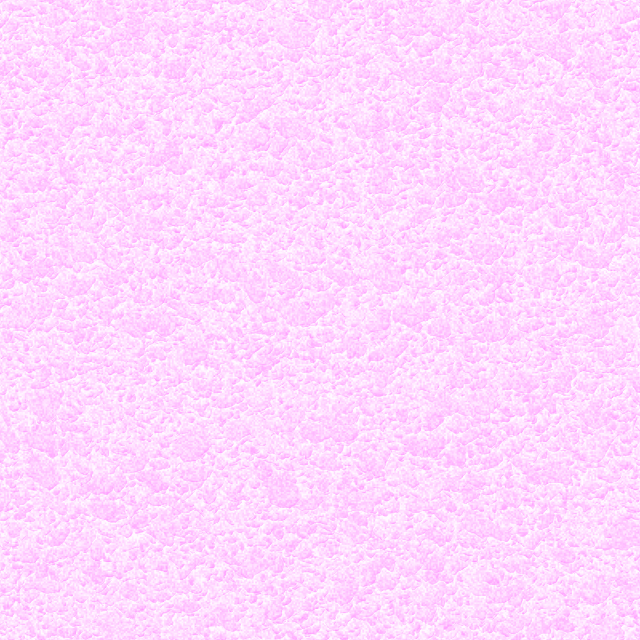
Give the GLSL for this texture, as a three.js fragment shader.

```glsl
// Pale pink rough plaster: irregular stone chips pressed into a grainy ground.
// Four layers of jittered cellular ellipses, fine to coarse, are warped by noise
// and shaded in relief: dark inner lower rims, with bright ridges just outside.

varying vec2 vUv;

// Tones are green levels; red and blue stay full.
const float GROUND_TONE = 0.876;
const vec2 CHIP_TONE = vec2(0.775, 0.825);    // finest, coarsest layer
const float RIM_SHADOW = 0.15;
const float RIDGE_LIGHT = 0.075;
const float CHIP_OPACITY = 0.85;
const vec2 TONE_LIMITS = vec2(0.62, 0.975);

const int LAYERS = 4;
const float FINEST_CELLS = 92.0;    // cells across the canvas, first layer
const float LAYER_RATIO = 0.61;     // cell count ratio between layers
const vec2 CHIP_CHANCE = vec2(0.6, 0.36);     // finest, coarsest layer
const vec2 CHIP_SIZE = vec2(0.26, 0.62);      // half length, in cells
const vec2 CHIP_ASPECT = vec2(0.26, 0.8);
const float ANGLE_SPREAD = 2.2;
const float ANGLE_LEAN = 0.08;
const float RIM_WIDTH = 0.0026;
const vec2 EDGE_SOFTNESS = vec2(0.0024, 0.0011);    // upper, lower edge
const vec2 SHADOW_DIR = vec2(0.34, -0.94);

const float COARSE_WARP = 0.010;
const float FINE_WARP = 0.0045;
const float COARSE_GRAIN = 0.05;
const float FINE_GRAIN = 0.19;

vec2 hash2(vec2 p) {
  vec3 q = fract(vec3(p.xyx) * vec3(0.1031, 0.1030, 0.0973));
  q += dot(q, q.yzx + 33.33);
  return fract((q.xx + q.yz) * q.zy);
}

// Two independent smooth value noises at once.
vec2 noise2(vec2 p) {
  vec2 cell = floor(p);
  vec2 f = fract(p);
  f = f * f * (3.0 - 2.0 * f);
  vec2 low = mix(hash2(cell), hash2(cell + vec2(1.0, 0.0)), f.x);
  vec2 high = mix(hash2(cell + vec2(0.0, 1.0)), hash2(cell + 1.0), f.x);
  return mix(low, high, f.y);
}

// Ragged outlines come from bending the plane at two scales.
vec2 warp(vec2 p) {
  vec2 coarse = noise2(p * 46.0 + 7.0) - 0.5;
  vec2 fine = noise2(p * 150.0 + 31.0) - 0.5;
  return p + COARSE_WARP * coarse + FINE_WARP * fine;
}

// Lays one chip over the tone; offset and radii are in canvas units.
float addChip(float tone, vec2 offset, vec2 radii, float angle, float face) {
  float c = cos(angle);
  float s = sin(angle);
  vec2 q = vec2(c * offset.x + s * offset.y, c * offset.y - s * offset.x);

  // Approximate ellipse distance and outward normal.
  vec2 slope = q / (radii * radii);
  float k = length(q / radii);
  float slopeLength = max(length(slope), 0.001);
  float dist = k * (k - 1.0) / slopeLength;
  vec2 n = slope / slopeLength;
  vec2 normal = vec2(c * n.x - s * n.y, s * n.x + c * n.y);

  // Lower edges are crisp and shaded, upper edges melt into the ground.
  float facing = dot(normal, SHADOW_DIR);
  float lower = smoothstep(-0.1, 0.9, facing);
  float soft = mix(EDGE_SOFTNESS.x, EDGE_SOFTNESS.y, lower);
  float inside = 1.0 - smoothstep(-soft, soft, dist);
  float rim = exp(-abs(dist) / min(RIM_WIDTH, 0.7 * radii.y));

  float chip = face - RIM_SHADOW * rim * lower;
  chip += 0.35 * RIDGE_LIGHT * rim * smoothstep(0.2, 1.0, -facing);
  tone += RIDGE_LIGHT * rim * lower * (1.0 - inside);
  return mix(tone, chip, inside * CHIP_OPACITY);
}

// Scatters one layer of chips, at most one per cell; depth is 0 fine, 1 coarse.
float addLayer(float tone, vec2 p, float cells, float depth, float seed) {
  vec2 home = floor(p * cells);
  float chance = mix(CHIP_CHANCE.x, CHIP_CHANCE.y, depth);
  float face = mix(CHIP_TONE.x, CHIP_TONE.y, depth);
  for (int y = -1; y <= 1; y++) {
    for (int x = -1; x <= 1; x++) {
      vec2 cell = home + vec2(float(x), float(y));
      vec2 place = hash2(cell + seed);
      vec2 form = hash2(cell + seed + 57.0);
      vec2 kind = hash2(cell + seed + 113.0);
      if (kind.x < chance) {
        vec2 center = (cell + 0.15 + 0.7 * place) / cells;
        float size = mix(CHIP_SIZE.x, CHIP_SIZE.y, form.x) / cells;
        vec2 radii = size * vec2(1.0, mix(CHIP_ASPECT.x, CHIP_ASPECT.y, form.y));
        float angle = ANGLE_LEAN + ANGLE_SPREAD * (kind.y - 0.5);
        tone = addChip(tone, p - center, radii, angle, face + 0.04 * (place.x - 0.5));
      }
    }
  }
  return tone;
}

void main() {
  vec2 p = warp(vUv);
  float tone = GROUND_TONE;
  float cells = FINEST_CELLS;
  for (int i = 0; i < LAYERS; i++) {
    float depth = float(i) / float(LAYERS - 1);
    tone = addLayer(tone, p, cells, depth, 19.0 + 211.0 * float(i));
    cells *= LAYER_RATIO;
  }

  // Sandy grain over everything.
  tone += COARSE_GRAIN * (noise2(vUv * 190.0).x - 0.5);
  tone += FINE_GRAIN * (noise2(vUv * 400.0 + 91.0).y - 0.5);
  gl_FragColor = vec4(1.0, clamp(tone, TONE_LIMITS.x, TONE_LIMITS.y), 1.0, 1.0);
}
```
